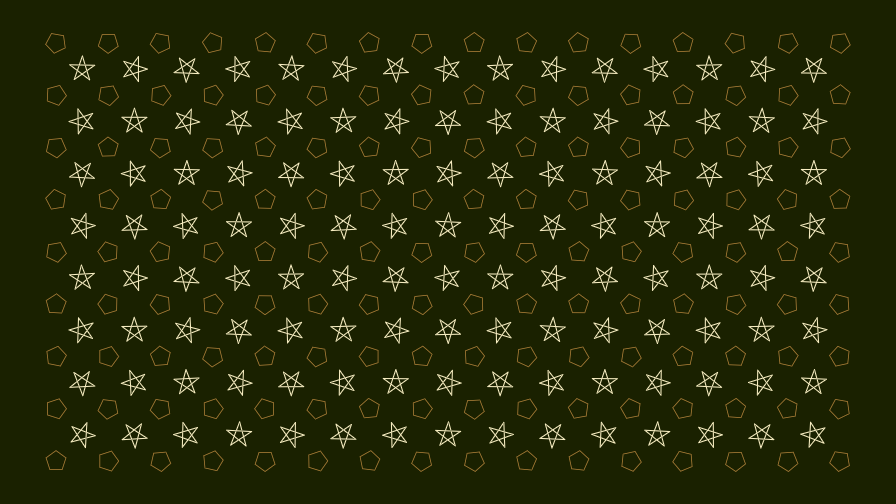
Write a Shadertoy shader that draws this pattern.

```glsl
#define SPACING 0.1037      // grid pitch, in canvas heights
#define PENTAGONS vec2(16.0, 9.0)
#define STARS vec2(15.0, 8.0)
#define PENTAGON_RADIUS 0.2 // sizes below are in grid pitches
#define STAR_RADIUS 0.25
#define PENTAGON_LINE 0.0145
#define STAR_LINE 0.0205
#define STAR_JITTER 0.12
#define GROUND vec3(0.10, 0.13, 0.00)
#define OCHRE vec3(0.70, 0.51, 0.23)
#define CREAM vec3(0.97, 0.93, 0.76)

const float TAU = 6.2831853;

float hash(vec2 p) {
    return fract(sin(dot(p, vec2(127.1, 311.7))) * 43758.5453);
}

float segmentDistance(vec2 p, vec2 a, vec2 b) {
    vec2 pa = p - a, ba = b - a;
    return length(pa - ba * clamp(dot(pa, ba) / dot(ba, ba), 0.0, 1.0));
}

// Clockwise angle from the vertical
vec2 direction(float angle) {
    return vec2(sin(angle), cos(angle));
}

// Five chords: stride 1 joins neighbours (pentagon), stride 2 skips one (star)
float fivePointDistance(vec2 p, float radius, float angle, float stride) {
    float d = 1e3;
    float turn = TAU * stride / 5.0;
    for (int k = 0; k < 5; k++) {
        float start = angle + float(k) * turn;
        d = min(d, segmentDistance(p, radius * direction(start),
                                   radius * direction(start + turn)));
    }
    return d;
}

// Share of a pixel covered by a line, exact for lines thinner than a pixel
float lineCoverage(float d, float width, float pixel) {
    float far = min(d + 0.5 * width, 0.5 * pixel);
    float near = max(d - 0.5 * width, -0.5 * pixel);
    return clamp((far - near) / pixel, 0.0, 1.0);
}

float insideGrid(vec2 cell, vec2 count) {
    vec2 inside = step(vec2(0.0), cell) * step(cell, count - 1.0);
    return inside.x * inside.y;
}

void mainImage(out vec4 fragColor, in vec2 fragCoord) {
    float pixel = 1.0 / (iResolution.y * SPACING);
    vec2 p = (fragCoord - 0.5 * iResolution.xy) * pixel;
    vec3 color = GROUND;

    // Pentagons, each turned at random
    vec2 grid = p + 0.5 * PENTAGONS;
    vec2 cell = floor(grid);
    float d = fivePointDistance(fract(grid) - 0.5, PENTAGON_RADIUS,
                                TAU / 5.0 * hash(cell), 1.0);
    color = mix(color, OCHRE, lineCoverage(d, PENTAGON_LINE, pixel)
                              * insideGrid(cell, PENTAGONS));

    // Stars between them, turning a quarter point per column and row
    grid = p + 0.5 * STARS;
    cell = floor(grid);
    float rowFromTop = STARS.y - 1.0 - cell.y;
    float angle = TAU / 20.0 * (cell.x - rowFromTop)
                + STAR_JITTER * (hash(cell + 37.0) - 0.5);
    d = fivePointDistance(fract(grid) - 0.5, STAR_RADIUS, angle, 2.0);
    color = mix(color, CREAM, lineCoverage(d, STAR_LINE, pixel)
                              * insideGrid(cell, STARS));

    fragColor = vec4(color, 1.0);
}
```
